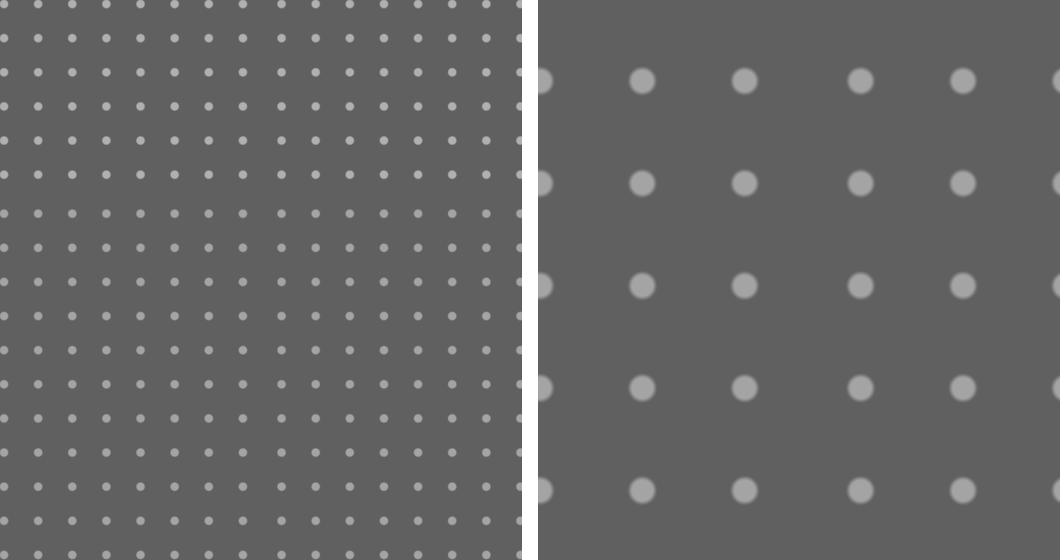
Left, the full canvas; right, a detail of the centre.
Write a Shadertoy shader that draws this pattern.

```glsl
// All lengths are fractions of the canvas height.
const float PITCH = 0.06094;
const float MARGIN = 0.0072;                     // edge to first dot centre
const float DOT_RADIUS = 0.0075;
const vec2 SEAM_AFTER = vec2(8.0, 6.0);          // columns, rows before the wider gap
const vec2 SEAM_EXTRA = vec2(0.0081, 0.0087);    // added width of that gap
const float EDGE_SOFTNESS = 0.0018;
const vec3 GROUND = vec3(0.378);
const vec3 DOT_UPPER = vec3(0.69);
const vec3 DOT_LOWER = vec3(0.645);

void mainImage(out vec4 fragColor, in vec2 fragCoord)
{
    // Measure from the top left corner
    vec2 p = vec2(fragCoord.x, iResolution.y - fragCoord.y) / iResolution.y;

    // Close the wider gaps so that both sides share one grid
    vec2 seam = MARGIN + (SEAM_AFTER - 0.5) * PITCH + 0.5 * SEAM_EXTRA;
    vec2 pastSeam = step(seam, p);
    vec2 grid = (p - MARGIN - pastSeam * SEAM_EXTRA) / PITCH;

    // Distance to the nearest dot
    vec2 local = (fract(grid + 0.5) - 0.5) * PITCH;
    float dist = length(local) - DOT_RADIUS;

    // Soft dot over the flat ground
    float softness = max(EDGE_SOFTNESS, 0.75 / iResolution.y);
    float coverage = 1.0 - smoothstep(-softness, softness, dist);
    vec3 dotColor = mix(DOT_UPPER, DOT_LOWER, pastSeam.y);
    fragColor = vec4(mix(GROUND, dotColor, coverage), 1.0);
}
```
